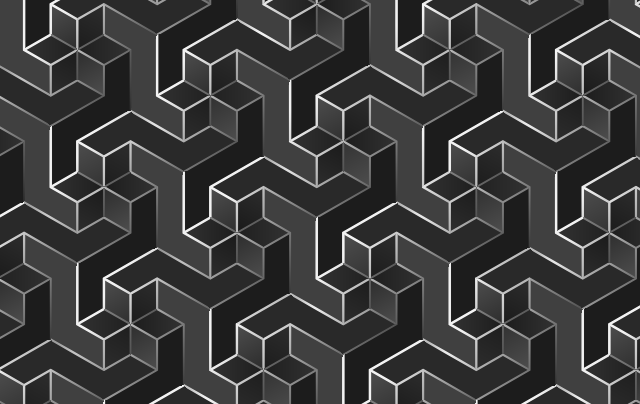
Give the GLSL for this pattern, as a WebGL 1 fragment shader.

```glsl
precision highp float;
// Interlocking isometric blocks: six-rhombus stars on a tilted hexagonal lattice,
// joined by Z-shaped faces in three greys. Each point is folded to its nearest star,
// split into six sectors for the faces, then bevelled with unevenly lit edge lines.

uniform vec2 u_resolution;

float hash(vec2 p) {
    vec3 h = fract(vec3(p.xyx) * vec3(0.1031, 0.1030, 0.0973));
    h += dot(h, h.yzx + 33.33);
    return fract((h.x + h.y) * h.z);
}

// Unit spoke of the star; spoke 0 points 30 degrees above the horizontal.
vec2 spoke(float k) {
    float angle = radians(30.0 + 60.0 * k);
    return vec2(cos(angle), sin(angle));
}

float segmentDistance(vec2 p, vec2 a, vec2 b) {
    vec2 pa = p - a, ba = b - a;
    return length(pa - ba * clamp(dot(pa, ba) / dot(ba, ba), 0.0, 1.0));
}

// Right, left and top faces, in that order.
float faceGrey(float face) {
    face = mod(face + 6.0, 3.0);
    return face < 0.5 ? 0.11 : (face < 1.5 ? 0.25 : 0.16);
}

// Offset from the nearest star centre (xy) and that star's lattice index (zw).
vec4 nearestStar(vec2 p) {
    vec2 across = vec2(4.3301, -1.5), up = vec2(3.4641, 3.0);
    vec2 base = floor(vec2(p.x * up.y - p.y * up.x,
                           across.x * p.y - across.y * p.x) / 18.187);
    vec4 best = vec4(100.0);
    for (int n = 0; n < 4; n++) {
        vec2 cell = base + vec2(mod(float(n), 2.0), floor(float(n) / 2.0));
        vec2 q = p - cell.x * across - cell.y * up;
        if (dot(q, q) < dot(best.xy, best.xy)) best = vec4(q, cell);
    }
    return best;
}

float faceShade(vec2 q, vec2 cell) {
    float k = mod(floor((degrees(atan(q.y, q.x)) - 30.0) / 60.0), 6.0);
    // Skew coordinates along the two spokes that bound the sector
    float du = dot(q, spoke(k)), dv = dot(q, spoke(k + 1.0));
    float a = (du - 0.5 * dv) / 0.75, b = (dv - 0.5 * du) / 0.75;

    // Small rhombus: darkens toward the centre of the star
    if (max(a, b) < 1.0) {
        float lift = mod(k, 3.0) < 0.5 ? 0.035 : 0.0;
        float depth = mix(0.68, 0.82, hash(cell + k * 7.0 + 50.0));
        return (faceGrey(k) + lift) * mix(depth, 1.22, 0.5 * (a + b));
    }
    // Long face: the arms move its borders into the neighbouring sectors
    float region = k;
    if (a > 1.0 && a + b < 2.0) region -= 1.0;
    else if (b > 2.0) region += 1.0;
    return faceGrey(region + 2.0);
}

// Distance to the closest edge (x) and the strength of that edge (y).
vec2 nearestEdge(vec2 q, vec2 cell) {
    vec2 edge = vec2(100.0, 1.0);
    for (int n = 0; n < 6; n++) {
        float k = float(n);
        vec2 u = spoke(k), v = spoke(k + 1.0), tip = u + v;
        float wear = mix(0.78, 1.12, hash(cell + k * 13.0 + 100.0));
        float inner = segmentDistance(q, vec2(0.0), u);
        float rim = min(segmentDistance(q, u, tip), segmentDistance(q, v, tip));
        float arm = segmentDistance(q, tip, 3.0 * u - v);
        if (inner < edge.x) edge = vec2(inner, mod(k, 2.0) < 0.5 ? 0.55 : 1.0);
        if (rim < edge.x) edge = vec2(rim, 0.5 + 0.5 * wear);
        if (arm < edge.x) edge = vec2(arm, wear);
    }
    return edge;
}

void main() {
    // One unit is the edge of a small rhombus
    vec2 unit = vec2(0.07603, 0.07545);
    vec2 p = (gl_FragCoord.xy / u_resolution.y - vec2(0.1914, 0.8765)) / unit;
    float pixel = 1.0 / (u_resolution.y * unit.y);

    vec4 star = nearestStar(p);
    vec2 q = star.xy;
    float grey = faceShade(q, star.zw);

    // Edges catch light from the upper left and fade at the far arms
    vec2 edge = nearestEdge(q, star.zw);
    float light = 0.72 - 0.15 * q.x + 0.12 * q.y;
    light -= 0.35 * smoothstep(1.7, 2.6, -q.x);
    light = clamp(light * edge.y, 0.17, 0.95);
    float halfWidth = mix(0.024, 0.042, light);
    float cover = 1.0 - smoothstep(halfWidth - 0.6 * pixel, halfWidth + 0.6 * pixel, edge.x);

    gl_FragColor = vec4(vec3(mix(grey, light, cover)), 1.0);
}
```
